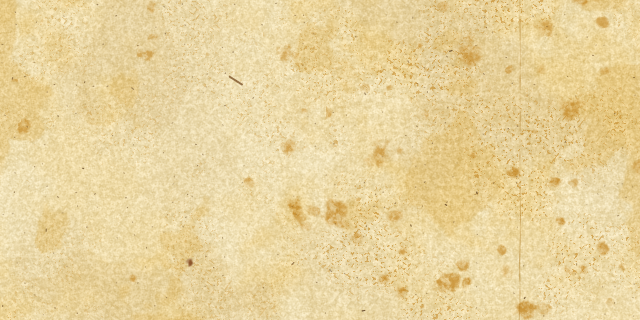
Reproduce this texture procedurally as a Shadertoy shader.

```glsl
const vec3 CREAM = vec3(0.938, 0.880, 0.715);
const vec3 STRAW = vec3(0.924, 0.824, 0.575);
const vec3 TAN = vec3(0.885, 0.755, 0.460);
const vec3 SHADE = vec3(0.885, 0.800, 0.600);
const vec3 OCHRE = vec3(0.770, 0.540, 0.160);
const vec3 UMBER = vec3(0.330, 0.210, 0.090);

float hash(vec2 p) {
    vec3 q = fract(p.xyx * 0.1031);
    q += dot(q, q.yzx + 33.33);
    return fract((q.x + q.y) * q.z);
}

vec2 hash2(vec2 p) {
    return vec2(hash(p), hash(p + 57.3));
}

float noise(vec2 p) {
    vec2 i = floor(p), f = fract(p);
    f = f * f * (3.0 - 2.0 * f);
    float low = mix(hash(i), hash(i + vec2(1, 0)), f.x);
    float high = mix(hash(i + vec2(0, 1)), hash(i + vec2(1, 1)), f.x);
    return mix(low, high, f.y);
}

float fbm(vec2 p) {
    float sum = 0.0, amp = 0.5;
    for (int i = 0; i < 5; i++) {
        sum += amp * noise(p);
        p = mat2(1.6, 1.2, -1.2, 1.6) * p + 11.7;
        amp *= 0.5;
    }
    return sum / 0.97;
}

float segment(vec2 p, vec2 a, vec2 b) {
    vec2 ab = b - a;
    return length(p - a - ab * clamp(dot(p - a, ab) / dot(ab, ab), 0.0, 1.0));
}

// Ragged soft blots, one candidate per grid cell
float blots(vec2 p, float cells, float radius, float chance, float seed) {
    float ragged = (fbm(p * 28.0 + seed) - 0.5) * radius * 2.2;
    vec2 home = floor(p * cells);
    float cover = 0.0;
    for (int y = -1; y <= 1; y++)
    for (int x = -1; x <= 1; x++) {
        vec2 cell = home + vec2(x, y) + seed;
        vec2 centre = (cell - seed + hash2(cell)) / cells;
        float r = radius * mix(0.45, 1.1, hash(cell + 3.1));
        float present = step(hash(cell + 9.7), chance);
        float blot = 1.0 - smoothstep(r * 0.3, r * 1.15, length(p - centre) + ragged);
        cover = max(cover, blot * present * mix(0.5, 1.0, hash(cell + 5.9)));
    }
    return cover;
}

// Tiny slivers of dirt, turned at random
float specks(vec2 p, float cells, float size, float chance, float soft) {
    vec2 cell = floor(p * cells);
    vec2 centre = (cell + 0.2 + 0.6 * hash2(cell + 31.0)) / cells;
    float angle = 6.283 * hash(cell + 4.4);
    vec2 arm = vec2(cos(angle), sin(angle)) * size * hash(cell + 8.8);
    float d = segment(p, centre - arm, centre + arm);
    float present = step(hash(cell + 2.2), chance);
    return present * mix(0.3, 1.0, hash(cell + 6.6)) * (1.0 - smoothstep(0.0, size * 0.2 + soft, d));
}

void mainImage(out vec4 fragColor, in vec2 fragCoord) {
    vec2 p = fragCoord / iResolution.y;
    vec2 turned = mat2(0.8, 0.6, -0.6, 0.8) * p;
    float soft = max(1.0 / iResolution.y, 0.002);
    float foxedSide = smoothstep(0.75, 1.2, p.x);

    // Cloudy paper tone with greyish shading
    float tone = 0.55 * fbm(p * 3.0 + 4.0) + 0.45 * fbm(p * 14.0 + 20.0);
    vec3 col = mix(CREAM, STRAW, smoothstep(0.32, 0.68, tone));
    col = mix(col, SHADE, 0.6 * smoothstep(0.5, 0.68, fbm(turned * 4.0 + 130.0)));

    // Pale and tan water stains with crisp tide edges
    float pale = smoothstep(0.54, 0.58, fbm(p * 2.6 + 41.0));
    float stain = smoothstep(0.57, 0.61, fbm(turned * 3.4 + 73.0) + 0.03 * foxedSide);
    float edge = 1.0 - smoothstep(0.03, 0.05, p.x + 0.16 * (fbm(p * 5.0) - 0.5));
    col = mix(col, CREAM, 0.5 * pale);
    col = mix(col, TAN, 0.55 * max(stain, edge * smoothstep(0.35, 0.55, p.y)));

    // Pulp grain and faint woven threads
    float grain = 0.6 * noise(turned * 230.0) + 0.45 * noise(turned * 115.0 + 9.0) - 0.525;
    float threads = noise(p * vec2(16.0, 125.0)) + noise(p * vec2(125.0, 16.0) + 7.0) - 1.0;
    col += grain * vec3(0.13, 0.16, 0.23);
    col += threads * mix(0.15, 0.55, foxedSide) * vec3(0.04, 0.055, 0.09);

    // Foxing, denser on the right and broken up by the grain
    float foxing = blots(p, 6.0, 0.046, mix(0.02, 0.30, foxedSide), 17.0);
    foxing = max(foxing, 0.9 * blots(p, 13.0, 0.020, mix(0.01, 0.20, foxedSide), 53.0));
    float broken = smoothstep(0.25, 0.7, fbm(turned * 75.0 + 3.0));
    col = mix(col, OCHRE, foxing * mix(0.3, 1.0, broken));

    // Rusty dust
    float dust = smoothstep(0.68, 0.92, noise(turned * 190.0 + 61.0));
    dust *= smoothstep(0.38, 0.65, fbm(p * 5.0 + 88.0));
    col = mix(col, OCHRE, dust * mix(0.35, 0.65, foxedSide));

    // Vertical crease
    float crease = 1.0 - smoothstep(0.0, soft * 1.2, abs(p.x - 1.625 - 0.003 * (noise(p.yy * 6.0) - 0.5)));
    col = mix(col, OCHRE * 0.9, crease * mix(0.05, 0.55, noise(vec2(3.0, p.y * 45.0))));

    // Dirt, one brown spot and one splinter
    float dirt = max(specks(p, 9.0, 0.004, 0.10, soft), 0.6 * specks(p + 5.0, 32.0, 0.0015, 0.14, soft));
    col = mix(col, UMBER, 0.85 * dirt);
    float spot = length(p - vec2(0.594, 0.18)) + 0.008 * (noise(turned * 110.0) - 0.5);
    col = mix(col, UMBER * vec3(1.5, 1.2, 1.0), 0.85 * (1.0 - smoothstep(0.004, 0.016, spot)));
    float splinter = segment(p, vec2(0.718, 0.760), vec2(0.756, 0.736));
    col = mix(col, UMBER * 1.4, 0.75 * (1.0 - smoothstep(0.001, 0.001 + soft * 1.3, splinter)));

    fragColor = vec4(clamp(col, 0.0, 1.0), 1.0);
}
```
